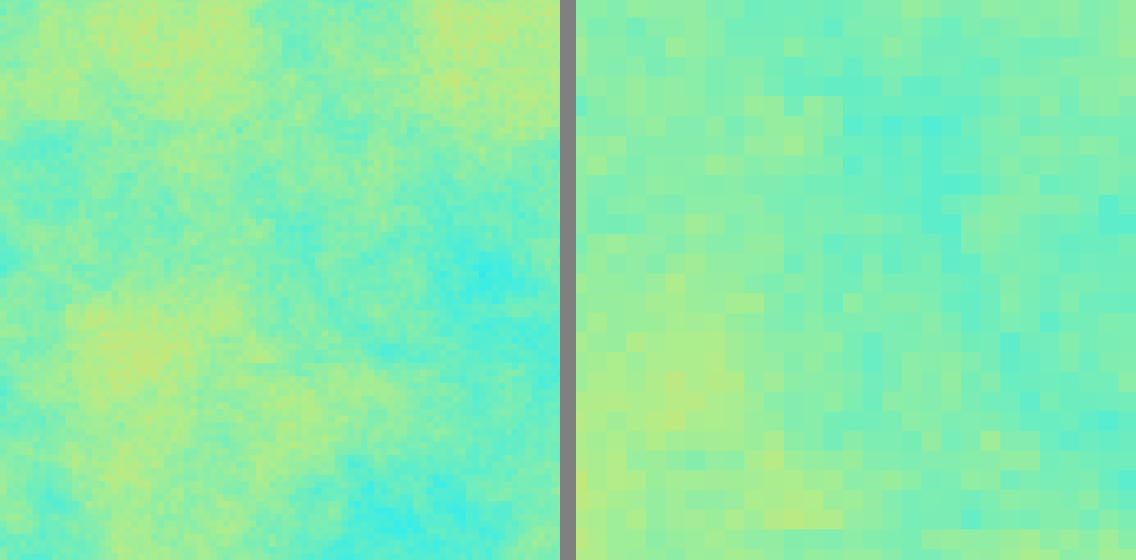
Left: the whole. Right: its middle third, enlarged.
Reproduce this texture procedurally as a Shadertoy shader.

```glsl
const float CELLS = 256.0 / 3.0;   // square cells per canvas height
const float BASE_LEVEL = 0.585;
const float SOFT_LIMIT = 0.64;     // warm levels are compressed above this

// Integer hash: one value in 0..1 per lattice point and seed
float hash(vec2 p, uint seed) {
    uvec2 q = uvec2(ivec2(floor(p)) + 4096);
    uint h = q.x * 1597334677u ^ q.y * 3812015801u ^ seed * 2798796415u;
    h = (h ^ (h >> 16)) * 2146121005u;
    h = (h ^ (h >> 15)) * 2221713035u;
    h ^= h >> 16;
    return float(h >> 8) / 16777216.0;
}

// Hash centred on zero, -0.5..0.5
float grain(vec2 p, uint seed) {
    return hash(p, seed) - 0.5;
}

// Value noise with steepened transitions for squarish patches
float valueNoise(vec2 p, uint seed) {
    vec2 i = floor(p);
    vec2 f = smoothstep(0.12, 0.88, fract(p));
    float low = mix(grain(i, seed), grain(i + vec2(1, 0), seed), f.x);
    float high = mix(grain(i + vec2(0, 1), seed), grain(i + vec2(1, 1), seed), f.x);
    return mix(low, high, f.y);
}

// Cloud octaves, broad patches strongest
float clouds(vec2 p, float frequency, float amplitude) {
    float sum = 0.0;
    for (uint octave = 0u; octave < 5u; octave++) {
        sum += amplitude * valueNoise(p * frequency + 0.37 * float(octave), octave + 11u);
        frequency *= 2.0;
        amplitude *= 0.7;
    }
    return sum;
}

// Height of one cell
float cellLevel(vec2 cell) {
    vec2 p = (cell + 0.5) / CELLS;

    // Gentle warp makes the patch outlines irregular
    vec2 warp = vec2(valueNoise(p * 7.0, 21u), valueNoise(p * 7.0, 22u));
    float level = BASE_LEVEL + clouds(p + 0.07 * warp, 3.4, 0.32);

    // Cool basin towards the lower right
    float basin = 1.0 - smoothstep(0.1, 0.65, distance(p, vec2(1.0, 0.1)));
    level -= 0.27 * basin;
    level -= 0.45 * max(level - SOFT_LIMIT, 0.0);

    // Single cells and short runs along both axes
    level += 0.09 * grain(cell, 31u);
    level += 0.035 * grain(cell / vec2(3, 1), 32u);
    level += 0.035 * grain(cell / vec2(1, 3), 33u);

    // Rare dark specks in the cool areas
    float speck = step(0.975, hash(cell, 34u)) * (1.0 - smoothstep(0.24, 0.36, level));
    return clamp(max(level, 0.21) - 0.07 * speck, 0.14, 0.76);
}

// Blue-cyan through mint to yellow-green
vec3 palette(float level) {
    float green = mix(0.78, 0.93, smoothstep(0.13, 0.21, level));
    green -= 0.25 * max(level - 0.68, 0.0);
    float blue = min(0.86 - 0.77 * (level - 0.28), 0.92);
    return vec3(level, green, blue);
}

void mainImage(out vec4 fragColor, in vec2 fragCoord) {
    vec2 grid = fragCoord / iResolution.y * CELLS - 0.5;
    vec2 corner = floor(grid);

    // Blend neighbouring cells over about one pixel
    float pixel = CELLS / iResolution.y;
    vec2 blend = clamp((fract(grid) - 0.5) / pixel + 0.5, 0.0, 1.0);

    vec3 color = vec3(0.0);
    for (int y = 0; y < 2; y++) {
        for (int x = 0; x < 2; x++) {
            vec2 offset = vec2(x, y);
            vec2 weight = mix(1.0 - blend, blend, offset);
            color += weight.x * weight.y * palette(cellLevel(corner + offset));
        }
    }
    fragColor = vec4(color, 1.0);
}
```
